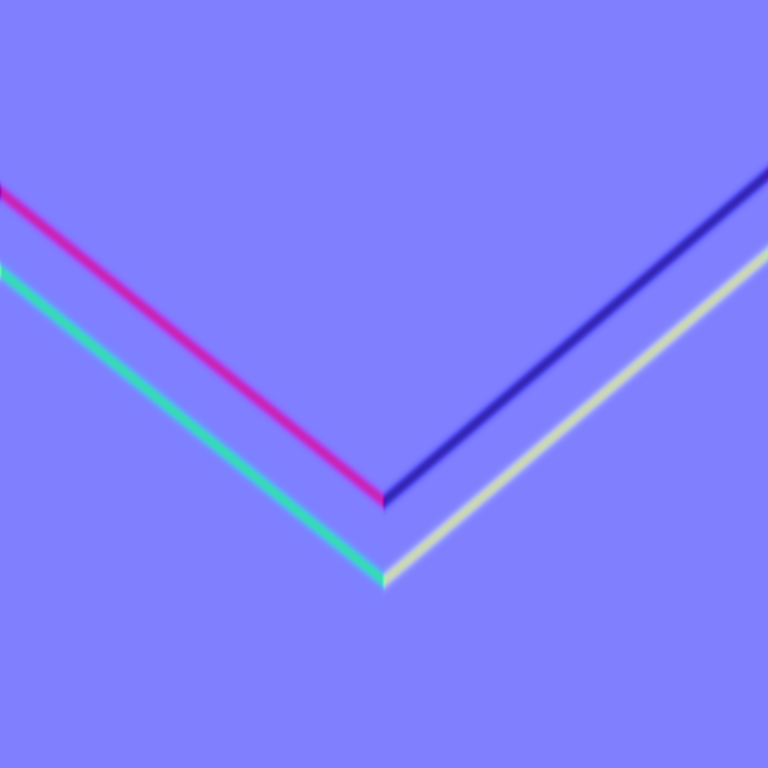
Reproduce this texture map procedurally as a Shadertoy shader.

```glsl
// Tangent-space normal map of a flat surface with one raised V-shaped band.
// Each band edge is a chevron whose soft slope tilts the normal across it;
// the normal is then packed into colour with the green axis pointing down.

const float FOLD_X = 0.5;          // column where the V turns
const float UPPER_TIP = 0.347;     // height of the upper edge at the fold
const float LOWER_TIP = 0.2437;    // height of the lower edge at the fold
const float LEFT_RISE = 0.807;     // rise of the arms per unit of width
const float RIGHT_RISE = 0.852;
const float EDGE_WIDTH = 0.0056;   // softness of the bevel
const float EDGE_STEEPNESS = 2.35; // steepest slope of the bevel
const float SEAM_WIDTH = 0.004;    // blend where the arms meet

// Signed distance across a chevron arm, positive above it.
float chevronDistance(vec2 p, float tip, float rise) {
    return (p.y - tip - rise * abs(p.x - FOLD_X)) * inversesqrt(1.0 + rise * rise);
}

// Slope of a soft bevel: a narrow peak with a smooth falloff.
float bevelSlope(float d, float width, float steepness) {
    return steepness * exp(-pow(abs(d) / width, 1.5));
}

// Direction across the arm, facing up and away from the band.
vec2 armNormal(float x, float rise) {
    float side = smoothstep(-SEAM_WIDTH, SEAM_WIDTH, x - FOLD_X) * 2.0 - 1.0;
    // The sideways tilt fades where the tile wraps around.
    float wrap = smoothstep(-0.001, SEAM_WIDTH, min(x, 1.0 - x));
    return normalize(vec2(-side * rise * wrap, 1.0));
}

vec3 packNormal(vec3 n) {
    return 0.5 + 0.5 * vec3(n.x, -n.y, n.z);
}

void mainImage(out vec4 fragColor, in vec2 fragCoord) {
    vec2 uv = fragCoord / iResolution.xy;
    float rise = uv.x < FOLD_X ? LEFT_RISE : RIGHT_RISE;

    // Opposite slopes along the two edges of the band
    float upper = bevelSlope(chevronDistance(uv, UPPER_TIP, rise), EDGE_WIDTH, EDGE_STEEPNESS);
    float lower = bevelSlope(chevronDistance(uv, LOWER_TIP, rise), EDGE_WIDTH, EDGE_STEEPNESS);

    vec2 tilt = armNormal(uv.x, rise) * (upper - lower);
    fragColor = vec4(packNormal(normalize(vec3(tilt, 1.0))), 1.0);
}
```
